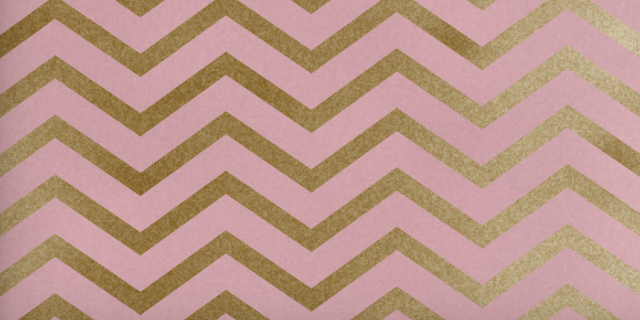
A Shadertoy shader for this pattern:

```glsl
float hash(vec2 p) {
    vec3 q = fract(p.xyx * 0.1031);
    q += dot(q, q.yzx + 33.33);
    return fract((q.x + q.y) * q.z);
}

float valueNoise(vec2 p) {
    vec2 cell = floor(p), f = fract(p);
    f = f * f * (3.0 - 2.0 * f);
    return mix(mix(hash(cell), hash(cell + vec2(1, 0)), f.x),
               mix(hash(cell + vec2(0, 1)), hash(cell + vec2(1, 1)), f.x), f.y);
}

// Soft elliptical spot of light or shade
float spot(vec2 p, vec2 center, vec2 radius) {
    vec2 q = (p - center) / radius;
    return exp(-dot(q, q));
}

// Signed distance to the zigzag bands, negative inside
float chevronDistance(vec2 p) {
    float fall = 2.0 * abs(fract((p.x - 0.172) / 0.534 + 0.5) - 0.5);
    float topEdge = 0.828 + 0.02 * (p.x - 0.172) - 0.1875 * fall;
    float row = (topEdge - p.y) / 0.186;
    float offCenter = abs(fract(row + 0.305) - 0.5);
    return (offCenter - 0.195) * 0.186 * 0.82;
}

// Brightness of the foil across the gently creased cloth
float foilSheen(vec2 p) {
    float sheen = 0.3 + 0.42 * smoothstep(0.85, 1.75, p.x);
    sheen += 0.28 * spot(p, vec2(0.08, 0.48), vec2(0.22, 0.3));
    sheen += 0.18 * spot(p, vec2(0.1, 0.15), vec2(0.14, 0.12));
    sheen += 0.25 * spot(p, vec2(1.93, 0.85), vec2(0.12, 0.16));
    sheen += 0.15 * spot(p, vec2(1.9, 0.12), vec2(0.25, 0.1));
    sheen -= 0.25 * spot(p, vec2(0.0, 0.92), vec2(0.15, 0.14));
    sheen -= 0.35 * spot(p, vec2(1.42, 0.87), vec2(0.1, 0.08));
    sheen -= 0.35 * spot(p, vec2(1.93, 0.5), vec2(0.08, 0.1));
    sheen -= 0.12 * spot(p, vec2(0.42, 0.25), vec2(0.2, 0.4));
    return sheen + 0.16 * (valueNoise(p * vec2(5.0, 7.0)) - 0.5);
}

void mainImage(out vec4 fragColor, in vec2 fragCoord) {
    vec2 p = fragCoord / iResolution.y;
    float softness = max(0.0022, 0.8 / iResolution.y);

    // Pink cotton with a fine weave and broad folds
    float weave = valueNoise(p * vec2(240.0, 90.0)) + valueNoise(p * vec2(90.0, 240.0)) - 1.0;
    vec3 cotton = vec3(0.81, 0.635, 0.66) + 0.025 * weave;
    cotton += 0.035 * (valueNoise(p * 3.5 + 7.0) - 0.5);
    cotton += 0.03 * smoothstep(1.3, 2.0, p.x) * vec3(0.6, 1.0, 0.9);

    // Glittering metallic print
    float glitter = valueNoise(p * 210.0) + 0.6 * valueNoise(p * 110.0 + 31.0) - 0.8;
    float sheen = clamp(foilSheen(p) + 0.3 * glitter, 0.0, 1.1);
    vec3 gold = mix(vec3(0.49, 0.36, 0.13), vec3(0.79, 0.73, 0.60), sheen);

    float band = 1.0 - smoothstep(-softness, softness, chevronDistance(p));
    vec3 color = mix(cotton, gold, band);

    // Shade along the left and lower borders
    color *= 1.0 - 0.14 * exp(-p.x * 16.0) - 0.07 * exp(-p.y * 14.0);
    fragColor = vec4(color, 1.0);
}
```
